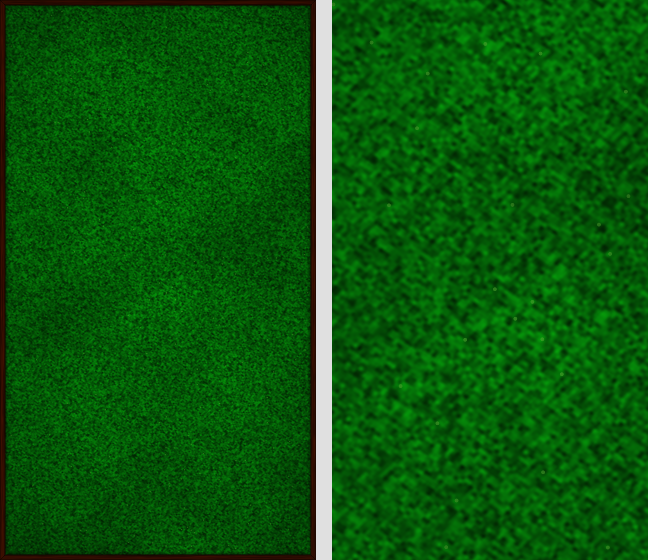
Left: the whole. Right: its middle third, enlarged.
Write a Shadertoy shader that draws this texture.

```glsl
// Green felt cloth inside a thin dark wooden frame.
// Two crossed layers of stretched value noise make the fibres; soft clouds,
// a vignette and sparse pale glints vary the cloth; rails get streaked noise.

#define FELT_COLOR vec3(0.012, 0.322, 0.022)
#define GLINT_COLOR vec3(0.24, 0.52, 0.14)
#define WOOD_COLOR vec3(0.18, 0.048, 0.003)
#define FRAME_WIDTH 0.0175
#define FIBRE_FREQ vec2(150.0, 235.0)
#define FIBRE_CONTRAST 1.28
#define CLOUD_CONTRAST 0.42
#define VIGNETTE 0.18
#define GLINT_FREQ 100.0
#define GLINT_SHARE 0.012

float hash(vec2 p) {
    vec3 q = fract(vec3(p.xyx) * 0.1031);
    q += dot(q, q.yzx + 33.33);
    return fract((q.x + q.y) * q.z);
}

float valueNoise(vec2 p) {
    vec2 cell = floor(p), f = fract(p);
    f = f * f * (3.0 - 2.0 * f);
    float low = mix(hash(cell), hash(cell + vec2(1, 0)), f.x);
    float high = mix(hash(cell + vec2(0, 1)), hash(cell + vec2(1, 1)), f.x);
    return mix(low, high, f.y);
}

vec2 rotate(vec2 p, float angle) {
    float c = cos(angle), s = sin(angle);
    return vec2(c * p.x - s * p.y, s * p.x + c * p.y);
}

// Short flecks lying along two crossing diagonals, centred on zero
float fibres(vec2 p) {
    float rising = valueNoise(rotate(p, 0.6) * FIBRE_FREQ + 500.0);
    float falling = valueNoise(rotate(p, -0.75) * FIBRE_FREQ + 900.0);
    return 0.55 * rising + 0.45 * falling - 0.5;
}

// Broad uneven patches in the nap, centred on zero
float clouds(vec2 p) {
    return 0.6 * valueNoise(p * 4.0 + 17.0)
         + 0.4 * valueNoise(rotate(p, 0.5) * 9.0 + 60.0) - 0.5;
}

// Sparse round specks, one candidate per grid cell
float glints(vec2 p, float pixel) {
    vec2 g = p * GLINT_FREQ, cell = floor(g);
    vec2 center = 0.3 + 0.4 * vec2(hash(cell + 31.0), hash(cell + 77.0));
    float radius = 0.2, blur = max(pixel * GLINT_FREQ, 0.1) * 0.5;
    float dist = length(fract(g) - center);
    float speck = 1.0 - smoothstep(radius - blur, radius + blur, dist);
    return speck * step(1.0 - GLINT_SHARE, hash(cell + 150.0));
}

vec3 felt(vec2 p, vec2 size, float edge, float pixel) {
    vec2 fromCenter = 2.0 * p / size - 1.0;
    float light = 1.13 - VIGNETTE * dot(fromCenter, fromCenter);
    light += CLOUD_CONTRAST * clouds(p);
    light *= mix(0.72, 1.0, smoothstep(0.0, 0.012, edge));
    vec3 color = FELT_COLOR * light * (1.0 + FIBRE_CONTRAST * fibres(p));
    return mix(color, GLINT_COLOR * light, 0.6 * glints(p, pixel));
}

// Streaks run along each rail; the bevel darkens both of its edges
vec3 wood(vec2 p, vec2 border) {
    bool upright = border.x < border.y;
    vec2 grain = upright ? p.yx : p;
    float depth = min(border.x, border.y) / FRAME_WIDTH;
    float streak = valueNoise(grain * vec2(14.0, 260.0) + 40.0);
    streak = mix(streak, valueNoise(grain * vec2(45.0, 420.0)), 0.35);
    float bevel = smoothstep(-0.3, 0.3, depth) * (1.0 - 0.65 * smoothstep(0.65, 1.0, depth));
    float shade = (0.7 + 0.75 * streak) * bevel * (upright ? 1.0 : 0.88);
    float miter = smoothstep(0.0, 0.002, abs(border.x - border.y));
    return WOOD_COLOR * shade * mix(0.6, 1.0, miter);
}

void mainImage(out vec4 fragColor, in vec2 fragCoord) {
    float pixel = 1.0 / iResolution.x;
    vec2 p = fragCoord * pixel;
    vec2 size = iResolution.xy * pixel;
    vec2 border = min(p, size - p);
    float edge = min(border.x, border.y) - FRAME_WIDTH;

    float inside = smoothstep(-0.5 * pixel, 0.5 * pixel, edge);
    vec3 color = mix(wood(p, border), felt(p, size, edge, pixel), inside);
    fragColor = vec4(clamp(color, 0.0, 1.0), 1.0);
}
```
